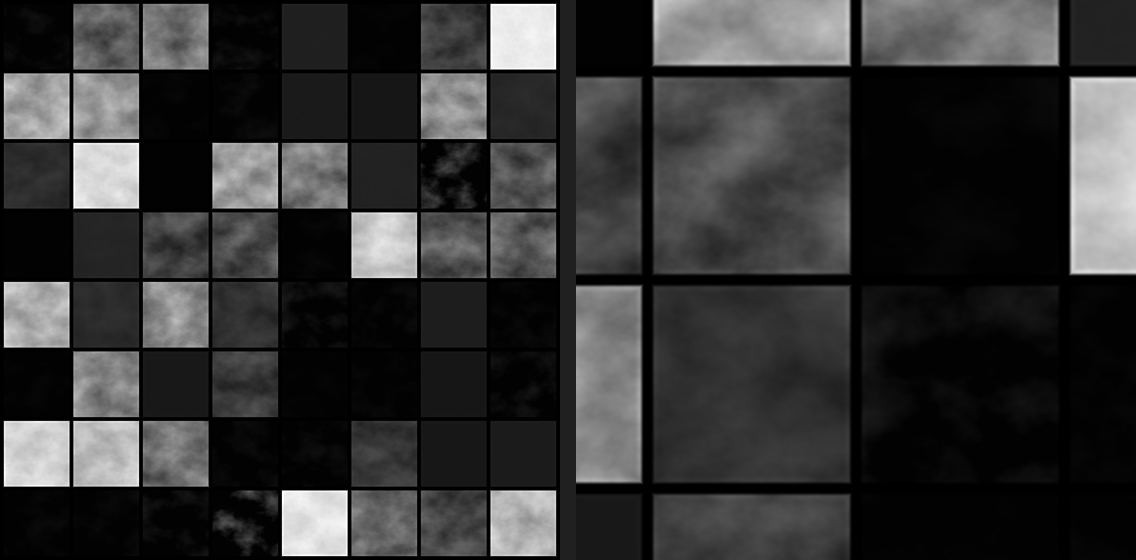
Left, the full canvas; right, a detail of the centre.
Write a WebGL 2 fragment shader that draws this pattern.

```glsl
#version 300 es
precision highp float;
// Draws an 8 by 8 grid of grey square tiles on black, each clouded with its own soft smoke.

uniform vec2 u_resolution;
out vec4 fragColor;

float hash(vec2 p) {
  return fract(sin(dot(p, vec2(127.1, 311.7))) * 43758.5);
}

// Dot product of a random unit gradient with the offset from its lattice point
float cornerSlope(vec2 lattice, vec2 offset) {
  float angle = 6.28319 * hash(lattice);
  return dot(vec2(cos(angle), sin(angle)), offset);
}

float gradientNoise(vec2 p) {
  vec2 i = floor(p), f = fract(p);
  vec2 w = f * f * f * (f * (f * 6.0 - 15.0) + 10.0);
  vec2 e = vec2(1.0, 0.0);
  float bottom = mix(cornerSlope(i, f), cornerSlope(i + e, f - e), w.x);
  float top = mix(cornerSlope(i + e.yx, f - e.yx), cornerSlope(i + 1.0, f - 1.0), w.x);
  return mix(bottom, top, w.y);
}

float clouds(vec2 p) {
  float sum = 0.0, amplitude = 0.8;
  for (int octave = 0; octave < 5; octave++) {
    sum += amplitude * gradientNoise(p);
    p = mat2(1.6, 1.2, -1.2, 1.6) * p + 5.3;
    amplitude *= 0.5;
  }
  return sum;
}

// Shuffles 0..63 so that every brightness rank is used exactly once
int shuffledRank(int n) {
  n = (n * 37 + 11) & 63;
  n ^= n >> 3;
  n = (n * 29 + 5) & 63;
  n ^= n >> 2;
  n = (n * 45) & 63;
  return n ^ (n >> 3);
}

void main() {
  vec2 uv = gl_FragCoord.xy / u_resolution;
  float pixel = 1.0 / min(u_resolution.x, u_resolution.y);

  // Grid: gutters of equal width between the tiles and around the rim
  float gutter = 0.0069;
  float pitch = (1.0 - gutter) / 8.0;
  vec2 grid = (uv - 0.5 * gutter) / pitch;
  vec2 cell = clamp(floor(grid), 0.0, 7.0);
  vec2 local = grid - cell - 0.5;
  vec2 inset = 0.5 * (pitch - gutter) - abs(local) * pitch;
  float edgeDistance = min(inset.x, inset.y);

  // Tile brightness: a third nearly black, the rest rising to white
  float rank = float(shuffledRank(int(cell.x + 8.0 * cell.y)));
  float bright = (rank + 0.5) / 64.0;
  float smoke = clouds(local * vec2(2.1, 2.7) + cell * 17.0 + 4.5);
  float tone;
  if (bright < 0.34) {
    // Dark tiles: faint wisps, strong in the first two ranks
    float wisp = rank < 2.0 ? 0.5 : 0.16 * pow(hash(cell + 3.7), 2.0);
    tone = 0.006 + wisp * max(smoke + 0.1, 0.0);
  } else {
    // Lit tiles: flat when dim, cloudiest in the mid greys
    float level = 0.085 + 0.86 * pow((bright - 0.34) / 0.66, 1.85);
    float contrast = 1.2 * level * (1.0 - level) * smoothstep(0.11, 0.25, level);
    tone = level + contrast * smoke + 0.02 * level * gradientNoise(uv * 150.0);
  }

  // Slightly lighter rim and soft outline
  tone *= 1.0 + 0.14 * (1.0 - smoothstep(0.001, 0.0045, edgeDistance));
  float softness = max(0.0014, 0.75 * pixel);
  tone *= smoothstep(-softness, softness, edgeDistance);

  fragColor = vec4(vec3(clamp(tone, 0.0, 1.0)), 1.0);
}
```
